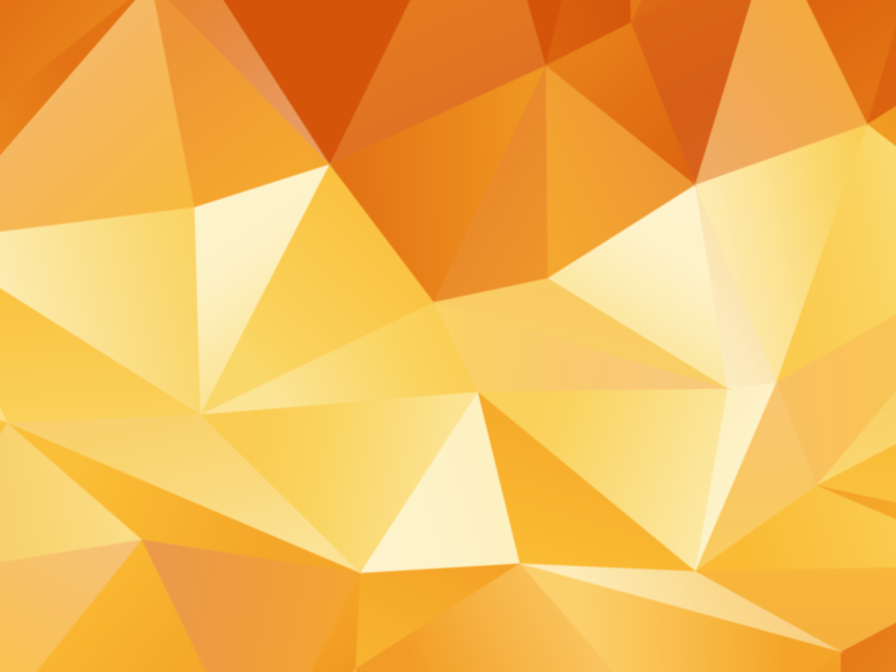
This background is drawn by a Shadertoy shader. Its source:

```glsl
#define CELL 0.265     // lattice spacing, in canvas heights
#define JITTER 0.40    // corner displacement, below half a cell
#define TILT 0.42      // lattice rotation in radians
#define SEED 7.0
#define EDGE 0.0024    // half width of the facet edges
#define VARIETY 1.5    // tone difference between facets
#define SHEEN 0.85     // tone change across one facet
#define VEIL 0.55      // strength of the peach haze
#define GLINTS 0.17    // share of bright facets

vec2 hash2(vec2 p) {
    vec3 q = fract(vec3(p.xyx + SEED) * vec3(0.1031, 0.1030, 0.0973));
    q += dot(q, q.yzx + 33.33);
    return fract((q.xx + q.yz) * q.zy);
}

float cross2(vec2 a, vec2 b) { return a.x * b.y - a.y * b.x; }

float area2(vec2 a, vec2 b, vec2 c) { return cross2(b - a, c - a); }

mat2 latticeTurn() {
    float c = cos(TILT), s = sin(TILT);
    return mat2(c, s, -s, c);
}

// Displaced lattice corner in canvas space
vec2 corner(vec2 id) {
    return latticeTurn() * (id + (hash2(id) - 0.5) * 2.0 * JITTER) * CELL;
}

// Ember to cream, one unit of tone per stop
vec3 ramp(float tone) {
    vec3 col = vec3(0.83, 0.33, 0.04);
    col = mix(col, vec3(0.89, 0.45, 0.08), clamp(tone, 0.0, 1.0));
    col = mix(col, vec3(0.95, 0.62, 0.14), clamp(tone - 1.0, 0.0, 1.0));
    col = mix(col, vec3(0.98, 0.73, 0.20), clamp(tone - 2.0, 0.0, 1.0));
    col = mix(col, vec3(0.98, 0.83, 0.37), clamp(tone - 3.0, 0.0, 1.0));
    return mix(col, vec3(0.99, 0.94, 0.74), clamp(tone - 4.0, 0.0, 1.0));
}

// Dark at the top, bright in a wavy middle band, amber at the bottom
float bandTone(vec2 p) {
    float y = p.y + 0.07 * cos(6.0 * (p.x - 0.72));
    return 3.8 - 3.4 * smoothstep(0.45, 1.0, y)
               - 1.8 * (1.0 - smoothstep(0.0, 0.36, p.y));
}

// Signed distance to an edge of a counterclockwise facet, negative inside
float edgeDistance(vec2 p, vec2 a, vec2 b) {
    return cross2(p - a, normalize(b - a));
}

// Premultiplied facet colour and its coverage
vec4 facet(vec2 p, vec2 a, vec2 b, vec2 c, vec2 key) {
    float d = max(max(edgeDistance(p, a, b), edgeDistance(p, b, c)),
                  edgeDistance(p, c, a));
    float soft = max(EDGE, 0.7 / iResolution.y);
    float cover = 1.0 - smoothstep(-soft, soft, d);
    if (cover <= 0.0) return vec4(0.0);

    vec2 center = (a + b + c) / 3.0;
    vec2 rnd = hash2(key + 41.3);
    vec2 kind = hash2(key + 87.7);
    float angle = 6.2832 * rnd.x;
    float slope = dot(p - center, vec2(cos(angle), sin(angle))) / CELL;
    float g = clamp(0.5 + 0.9 * slope, 0.0, 1.0);

    float base = bandTone(center);
    float tone = base + (rnd.y - 0.5) * VARIETY + (g - 0.5) * SHEEN;
    float glint = step(kind.x, GLINTS) * smoothstep(1.2, 2.6, base);
    tone += 1.5 * glint;

    float haze = VEIL * smoothstep(0.68, 0.95, kind.y) * (1.0 - 0.75 * g);
    vec3 col = mix(ramp(tone), vec3(0.97, 0.83, 0.68), haze);
    col = mix(col, vec3(1.0, 0.97, 0.88), 0.5 * glint * g);
    return vec4(col, 1.0) * cover;
}

// Lattice cell split along a diagonal that keeps both halves valid
vec4 splitCell(vec2 p, vec2 id) {
    vec2 a = corner(id);
    vec2 b = corner(id + vec2(1.0, 0.0));
    vec2 c = corner(id + vec2(1.0, 1.0));
    vec2 d = corner(id + vec2(0.0, 1.0));
    float fitAC = min(area2(a, b, c), area2(a, c, d));
    float fitBD = min(area2(a, b, d), area2(b, c, d));
    bool alongAC = fitAC > fitBD;
    if (min(fitAC, fitBD) > 0.25 * CELL * CELL)
        alongAC = hash2(id + 19.1).x < 0.5;

    vec2 key = id * 2.0;
    if (alongAC)
        return facet(p, a, b, c, key) + facet(p, a, c, d, key + 1.0);
    return facet(p, a, b, d, key) + facet(p, b, c, d, key + 1.0);
}

void mainImage(out vec4 fragColor, in vec2 fragCoord) {
    vec2 p = fragCoord / iResolution.y;
    vec2 home = floor(p * latticeTurn() / CELL);   // row product undoes the turn
    vec4 sum = vec4(0.0);
    for (int j = -1; j <= 1; j++)
        for (int i = -1; i <= 1; i++)
            sum += splitCell(p, home + vec2(i, j));
    fragColor = vec4(sum.rgb / max(sum.a, 0.001), 1.0);
}
```
